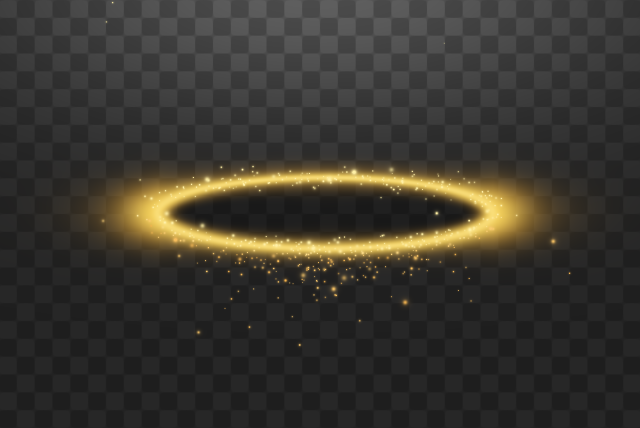
A Shadertoy shader for this background:

```glsl
// A glowing golden ring seen at a slant, with glitter, over a dark checkerboard.
// The ring is an approximate ellipse distance shaped by Gaussian falloffs;
// the glitter is hashed points on jittered grids, thinned by a density field.

const vec2 RING_CENTER = vec2(0.012, 0.002);
const vec2 RING_RADII = vec2(0.392, 0.083);
const vec3 AMBER = vec3(0.86, 0.60, 0.19);
const vec3 GOLD = vec3(0.97, 0.83, 0.36);
const vec3 PALE_GOLD = vec3(1.0, 0.94, 0.65);
const vec3 DUST_ORANGE = vec3(0.96, 0.70, 0.30);

float gauss(float x, float width) {
    float k = x / width;
    return exp(-k * k);
}

vec3 hash32(vec2 p) {
    vec3 q = fract(p.xyx * vec3(0.1031, 0.1030, 0.0973));
    q += dot(q, q.yxz + 33.33);
    return fract((q.xxy + q.yzz) * q.zyx);
}

// Signed distance to an ellipse, accurate close to its edge
float ellipseDistance(vec2 p, vec2 radii) {
    float f = length(p / radii);
    return f * (f - 1.0) / max(length(p / (radii * radii)), 0.001);
}

// Checkerboard lit from the top
vec3 checkerboard(vec2 uv, float cells, float pixel) {
    vec2 wave = sin(uv * cells * 3.14159265);
    float aa = pixel * cells * 2.0;
    float dark = smoothstep(-aa, aa, wave.x * wave.y);
    float light = gauss(length((uv - vec2(0.0, 0.55)) * vec2(0.6, 1.4)), 0.5);
    return vec3(0.135 + 0.2 * light) * mix(1.12, 0.88, dark);
}

// How far a point hangs below the lower edge of the ring
float depthBelow(vec2 p, vec2 radii) {
    float x = p.x / radii.x;
    return -p.y - radii.y * sqrt(max(1.0 - x * x, 0.0));
}

// Chance of finding a particle: a band along the ring plus falling dust
float glitterDensity(vec2 p, vec2 radii) {
    float band = gauss(ellipseDistance(p, radii), 0.021);
    float depth = depthBelow(p, radii);
    float dust = smoothstep(-0.01, 0.01, depth) * exp(-max(depth, 0.0) / 0.045);
    return max(0.6 * band, dust * gauss(p.x, 0.25));
}

// One layer of round specks; returns colour weighted by alpha, and alpha
vec4 glitter(vec2 p, vec2 radii, float cell, float size, float amount, float seed) {
    vec4 sum = vec4(0.0);
    vec2 home = floor(p / cell);
    for (int j = -1; j <= 1; j++)
    for (int i = -1; i <= 1; i++) {
        vec2 id = home + vec2(i, j);
        vec3 rnd = hash32(id + seed);
        vec3 look = hash32(id + seed + 57.0);
        vec2 spot = (id + rnd.xy) * cell;
        if (rnd.z > amount * glitterDensity(spot, radii)) continue;
        float r = size * mix(0.6, 1.3, look.x);
        float dist = length(p - spot);
        float alpha = gauss(dist, r) + 0.2 * gauss(dist, 2.2 * r);
        alpha *= mix(0.45, 1.0, look.y);
        float falling = smoothstep(0.0, 0.03, depthBelow(spot, radii));
        vec3 tint = mix(PALE_GOLD, DUST_ORANGE, falling * mix(0.6, 1.0, look.z));
        sum += vec4(tint, 1.0) * alpha;
    }
    return sum;
}

vec3 addLayer(vec3 base, vec4 layer) {
    vec3 tint = layer.rgb / max(layer.a, 0.0001);
    return mix(base, tint, min(layer.a, 1.0));
}

// Halo, flared ends and bright core of the ring
vec3 addRing(vec3 base, vec2 p, vec2 radii) {
    float d = ellipseDistance(p, radii);
    float side = pow(min(abs(p.x) / radii.x, 1.0), 4.0);
    float front = smoothstep(0.05, -0.05, p.y);

    base *= mix(1.0, 0.72, smoothstep(0.0, -0.04, d));
    float halo = gauss(d, mix(0.030, 0.045, side));
    base = mix(base, AMBER, 0.45 * halo);

    float outward = abs(p.x) - 0.405;
    float flare = gauss(outward, outward > 0.0 ? 0.085 : 0.04) * gauss(p.y, 0.052);
    float farGlow = gauss(outward, 0.17) * gauss(p.y, 0.075) * smoothstep(-0.04, 0.03, d);
    base = mix(base, AMBER, 0.25 * farGlow);
    base = mix(base, mix(AMBER, GOLD, flare), 0.8 * flare);

    float width = mix(mix(0.012, 0.016, front), 0.026, side);
    base = mix(base, GOLD, 0.95 * gauss(d, width));
    return mix(base, PALE_GOLD, 0.35 * gauss(d, 0.4 * width));
}

void mainImage(out vec4 fragColor, in vec2 fragCoord) {
    float pixel = 1.0 / iResolution.y;
    vec2 uv = (fragCoord - 0.5 * iResolution.xy) * pixel;
    vec2 p = uv - RING_CENTER;

    vec3 color = checkerboard(uv, 24.0, pixel);
    color = addRing(color, p, RING_RADII);

    // Fine, medium and sparse large specks
    color = addLayer(color, glitter(p, RING_RADII, 0.010, 0.0017, 0.75, 11.0));
    color = addLayer(color, glitter(p, RING_RADII, 0.018, 0.0028, 0.75, 203.0));
    color = addLayer(color, glitter(p, RING_RADII, 0.040, 0.0046, 0.80, 419.0));

    fragColor = vec4(color, 1.0);
}
```
